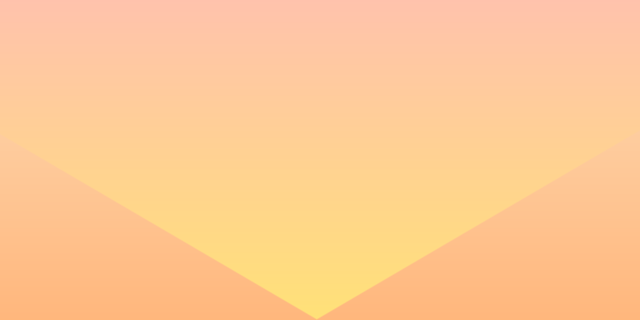
Write a Shadertoy shader that draws this background.

```glsl
// A warm paper backdrop: a large V-shaped flap points down to the lower edge.
// The flap fades from pink to yellow, the two side panels from peach to orange;
// the V is a signed distance to a pair of mirrored slanted lines.

#define FLAP_TOP vec3(1.0, 0.762, 0.675)
#define FLAP_BOTTOM vec3(1.0, 0.882, 0.468)
#define SIDE_TOP vec3(0.996, 0.802, 0.622)
#define SIDE_BOTTOM vec3(1.0, 0.716, 0.487)
#define SIDE_HEIGHT 0.58
#define APEX vec2(0.99, 0.002)
#define FLAP_SLOPE 0.585

// Signed distance to the V, positive above it (units of canvas height)
float flapDistance(vec2 p) {
    vec2 fromApex = p - APEX;
    float rise = fromApex.y - FLAP_SLOPE * abs(fromApex.x);
    return rise / length(vec2(1.0, FLAP_SLOPE));
}

void mainImage(out vec4 fragColor, in vec2 fragCoord) {
    // Height runs 0..1; width is fixed at 2 so the composition fills the canvas
    vec2 p = fragCoord / iResolution.xy * vec2(2.0, 1.0);
    float pixel = 1.0 / iResolution.y;

    // Vertical gradients of the two layers
    vec3 flap = mix(FLAP_BOTTOM, FLAP_TOP, p.y);
    vec3 side = mix(SIDE_BOTTOM, SIDE_TOP, clamp(p.y / SIDE_HEIGHT, 0.0, 1.0));

    // Flap over the side panels, with a smooth edge
    float coverage = smoothstep(-pixel, pixel, flapDistance(p));
    fragColor = vec4(mix(side, flap, coverage), 1.0);
}
```
